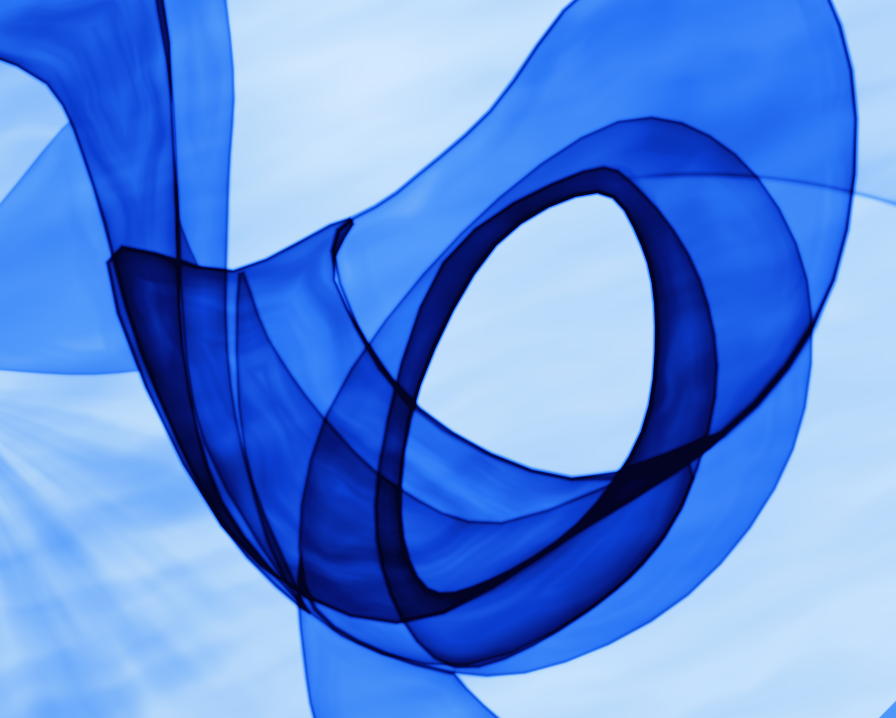
Give the GLSL for this background, as a WebGL 1 fragment shader.

```glsl
precision highp float;

uniform vec2 u_resolution;

float hash(vec2 p) {
  vec3 q = fract(p.xyx * 0.1031);
  q += dot(q, q.yzx + 33.33);
  return fract((q.x + q.y) * q.z);
}

float noise(vec2 p) {
  vec2 cell = floor(p), f = fract(p), e = vec2(0.0, 1.0);
  f *= f * (3.0 - 2.0 * f);
  return mix(mix(hash(cell), hash(cell + e.yx), f.x),
             mix(hash(cell + e), hash(cell + e.yy), f.x), f.y);
}

float fbm(vec2 p) {
  float sum = 0.0, gain = 0.55;
  for (int i = 0; i < 3; i++) {
    sum += gain * noise(p);
    p = mat2(1.6, 1.2, -1.2, 1.6) * p + 7.3;
    gain *= 0.5;
  }
  return sum;
}

// Signed distance to a closed spline through ten points, negative inside
float outline(vec2 p, vec4 a, vec4 b, vec4 c, vec4 d, vec4 e) {
  // Skip the curve when well outside its bounds
  vec4 low = min(min(a, b), min(c, min(d, e))), high = max(max(a, b), max(c, max(d, e)));
  vec2 beyond = max(min(low.xy, low.zw) - p, p - max(high.xy, high.zw));
  if (max(beyond.x, beyond.y) > 0.3) return 0.3;
  float nearest = 1e3, side = 1.0;
  vec2 from = a.zw;
  for (int i = 0; i < 10; i++) {
    vec2 start = a.zw, span = b.xy - a.zw;
    vec2 slope0 = 0.5 * (b.xy - a.xy), slope1 = 0.5 * (b.zw - a.zw);
    vec2 bend = 3.0 * span - 2.0 * slope0 - slope1, twist = slope0 + slope1 - 2.0 * span;
    for (int j = 1; j <= 4; j++) {
      float t = float(j) * 0.25;
      vec2 to = j == 4 ? b.xy : start + t * (slope0 + t * (bend + t * twist));
      vec2 w = p - from, v = to - from;
      vec2 gap = w - v * clamp(dot(w, v) / dot(v, v), 0.0, 1.0);
      nearest = min(nearest, dot(gap, gap));
      if ((from.y > p.y) != (to.y > p.y) && w.x < v.x * w.y / v.y) side = -side;
      from = to;
    }
    // Rotate the ring of points by one
    vec2 first = a.xy;
    a = vec4(a.zw, b.xy); b = vec4(b.zw, c.xy); c = vec4(c.zw, d.xy);
    d = vec4(d.zw, e.xy); e = vec4(e.zw, first);
  }
  return min(side * sqrt(nearest), 0.3);
}

float within(float d) { return smoothstep(0.012, -0.012, d); }

// Optical depth of a silky translucent sheet with a dark folded rim
float sheet(vec2 grain, float d, float body, float rim) {
  if (d > 0.1) return 0.0;
  float silk = fbm(grain + vec2(d * 5.0, 0.0));
  return within(d) * (body * (0.65 + 0.7 * silk) + rim * exp(min(d, 0.0) * 9.0))
         + 1.3 * rim * exp(-d * d * 3000.0);
}

vec3 inkColor(float depth) {
  vec3 c = mix(vec3(0.86, 0.93, 1.0), vec3(0.70, 0.84, 0.98), clamp(depth, 0.0, 1.0));
  c = mix(c, vec3(0.33, 0.61, 0.98), clamp(depth - 1.0, 0.0, 1.0));
  c = mix(c, vec3(0.16, 0.46, 0.96), clamp(depth - 2.0, 0.0, 1.0));
  c = mix(c, vec3(0.04, 0.24, 0.82), clamp(depth - 3.0, 0.0, 1.0));
  c = mix(c, vec3(0.02, 0.08, 0.47), clamp(depth - 4.0, 0.0, 1.0));
  return mix(c, vec3(0.01, 0.01, 0.14), clamp((depth - 5.0) * 0.7, 0.0, 1.0));
}

void main() {
  // Canvas is 7.68 units wide, with y running down from the top
  vec2 p = vec2(gl_FragCoord.x, u_resolution.y - gl_FragCoord.y) / u_resolution.x * 7.68;
  // Pale backdrop with slanted streaks and a fan of rays at lower left
  float warp = fbm(p * 1.1);
  float streak = fbm(vec2(dot(p, vec2(0.5, -0.18)), dot(p, vec2(0.9, 2.4)) + warp));
  float depth = 0.7 + 0.45 * smoothstep(3.5, 0.0, p.x) + 0.9 * (streak - 0.45);
  depth -= 0.4 * exp(-dot(p - vec2(3.1, 1.0), p - vec2(3.1, 1.0)));
  vec2 ray = p - vec2(-0.6, 3.3);
  float rays = fbm(vec2(atan(ray.y, ray.x) * 7.0, length(ray) * 0.5));
  depth += 1.1 * (rays - 0.3) * smoothstep(3.0, 4.0, p.y) * smoothstep(3.5, 1.0, p.x);
  // Faint arc at right and the corner below it
  float arc = p.y - 1.5 - 0.09 * (p.x - 6.0) * (p.x - 6.0);
  depth += smoothstep(5.2, 5.8, p.x) * (0.5 * within(arc) * exp(min(arc, 0.0))
           + 0.7 * exp(-arc * arc * 1500.0));
  depth += 1.5 * smoothstep(13.55, 13.58, p.x + p.y * 0.98);
  // Ring outlines around the opening
  float hole = outline(p, vec4(5.12, 1.65, 5.5, 2.1), vec4(5.62, 2.8, 5.5, 3.7),
    vec4(4.95, 4.5, 4.2, 4.98), vec4(3.66, 5.05, 3.43, 4.4), vec4(3.6, 3.3, 4.25, 2.1));
  float inner = outline(p, vec4(5.0, 1.47, 5.5, 1.65), vec4(6.0, 2.4, 6.13, 3.4),
    vec4(5.7, 4.6, 4.8, 5.4), vec4(3.9, 5.72, 3.35, 5.1), vec4(3.25, 4.0, 3.8, 2.25));
  float outer = outline(p, vec4(5.3, 1.04, 6.3, 1.32), vec4(6.92, 2.4, 6.8, 3.85),
    vec4(5.9, 5.1, 4.5, 5.77), vec4(3.3, 5.6, 2.6, 5.0), vec4(2.8, 3.55, 3.95, 2.0));
  // Upper right loop, lower bowl and the fold across it
  float loop = outline(p, vec4(2.85, 2.15, 3.4, 1.65), vec4(4.2, 0.95, 5.1, -0.15),
    vec4(6.6, -0.6, 7.3, 0.6), vec4(7.15, 2.4, 6.2, 3.72), vec4(4.9, 4.1, 3.5, 3.45));
  float bowl = outline(p, vec4(0.92, 2.25, 2.0, 2.32), vec4(3.0, 1.87, 2.87, 2.4),
    vec4(3.6, 3.5, 4.9, 4.1), vec4(6.2, 3.72, 5.0, 4.53), vec4(3.4, 5.34, 1.9, 4.5));
  float fold = outline(p, vec4(2.05, 2.35, 2.3, 2.9), vec4(2.75, 3.55, 3.4, 4.17),
    vec4(4.3, 4.48, 5.9, 3.95), vec4(5.4, 4.95, 4.0, 5.7), vec4(2.65, 5.25, 2.1, 3.9));
  // Left ribbons, side fan and bottom tail
  float ribbon = outline(p, vec4(-0.5, 0.2, 0.4, 0.72), vec4(0.8, 1.6, 1.2, 3.0),
    vec4(1.9, 4.5, 2.65, 5.25), vec4(1.9, 4.3, 1.57, 3.0), vec4(1.5, 1.4, 1.2, -0.4));
  float strip = outline(p, vec4(1.3, -0.5, 1.48, 0.9), vec4(1.54, 2.4, 1.75, 3.8),
    vec4(2.6, 5.2, 2.15, 4.1), vec4(1.95, 3.0, 1.96, 1.6), vec4(2.0, 0.6, 1.8, -0.5));
  float fan = outline(p, vec4(-0.6, 2.4, 0.0, 1.75), vec4(0.7, 0.95, 1.3, 0.8),
    vec4(1.5, 1.8, 2.0, 3.02), vec4(1.6, 3.12, 0.8, 3.21), vec4(0.0, 3.17, -0.6, 3.1));
  float tail = outline(p, vec4(2.58, 4.8, 2.6, 5.6), vec4(2.8, 6.4, 3.5, 6.8),
    vec4(4.5, 6.5, 4.0, 5.9), vec4(3.7, 5.5, 3.45, 4.9), vec4(3.3, 4.6, 2.9, 4.5));
  // Stack the sheets, thinning them where they overlap
  vec2 g = vec2(warp * 2.0, dot(p, vec2(0.6, 0.5)));
  float inBowl = within(bowl), inLoop = within(loop);
  float topLeft = smoothstep(5.5, 4.0, p.x) * smoothstep(4.2, 2.2, p.y);
  depth += sheet(g, max(inner, -hole), 0.9 + 0.8 * topLeft - 0.3 * inBowl, 0.8);
  depth += sheet(g, max(outer, -hole), 1.6 - 0.7 * inLoop - 0.9 * inBowl, 0.6);
  depth += sheet(g, max(loop, -hole), 1.3 + 0.5 * smoothstep(3.0, 5.0, p.x - 0.3 * p.y), 0.6);
  depth += sheet(g, bowl, 2.3, 1.0) + sheet(g, fold, 0.6, 0.6);
  depth += sheet(g, ribbon, 2.1 - 0.9 * inBowl, 0.9) + sheet(g, strip, 1.4 - 0.7 * inBowl, 0.6);
  depth += sheet(g, max(fan, -min(ribbon, bowl)), 0.9, 0.3);
  depth += sheet(g, max(tail, -outer), 1.5, 0.8);
  // Thickened edge of the loop
  depth += 1.2 * exp(-loop * loop * 2000.0);
  depth += 2.0 * exp(-loop * loop * 700.0) * smoothstep(2.2, 3.2, p.y) * smoothstep(5.0, 6.0, p.x);
  gl_FragColor = vec4(inkColor(depth), 1.0);
}
```
